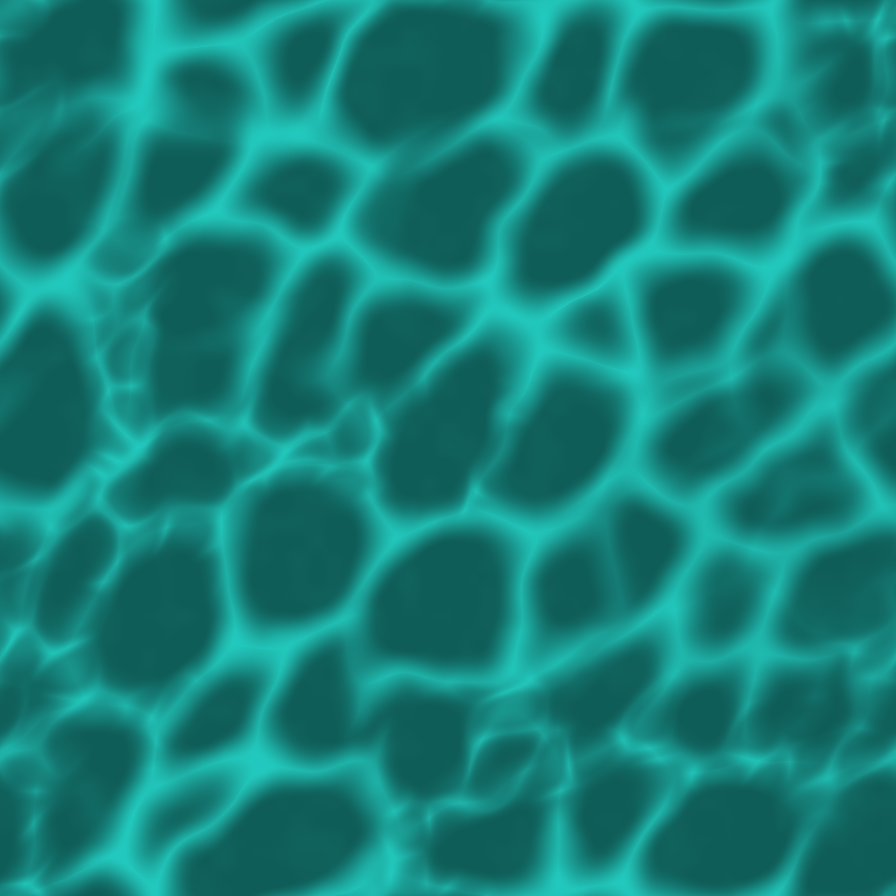
Write a Shadertoy shader that draws this pattern.

```glsl
// Soft teal cell tissue: dark rounded cells between bright walls, tiling seamlessly.

const vec3 CELL_COLOR = vec3(0.06, 0.365, 0.345);
const vec3 WALL_COLOR = vec3(0.135, 0.785, 0.74);
const int REACH = 2;            // neighbour search radius

// Wraps whole numbers; the half step guards against rounding in the division
vec2 wrapIndex(vec2 i, float count) {
    return floor(i - count * floor((i + 0.5) / count) + 0.5);
}

float hash(vec2 p, float seed) {
    return fract(sin(dot(p, vec2(127.1, 311.7)) + seed * 74.7) * 43758.5453);
}

// Value noise that wraps after one canvas
float wrappedNoise(vec2 uv, float repeats, float seed) {
    vec2 p = uv * repeats;
    vec2 i = floor(p);
    vec2 f = fract(p);
    f = f * f * (3.0 - 2.0 * f);
    vec2 a = wrapIndex(i, repeats);
    vec2 b = wrapIndex(i + 1.0, repeats);
    return mix(mix(hash(a, seed), hash(vec2(b.x, a.y), seed), f.x),
               mix(hash(vec2(a.x, b.y), seed), hash(b, seed), f.x), f.y);
}

// Stretches cells along the rising diagonal, keeping their area
vec2 toCellSpace(vec2 d) {
    vec2 along = vec2(0.7071);
    vec2 across = vec2(-0.7071, 0.7071);
    return vec2(dot(d, along) * 0.82, dot(d, across) * 1.22);
}

// Offset from p to a cell centre (xy) and the weight that sets cell size (z)
vec3 cellSite(vec2 p, vec2 id, float count, float seed) {
    vec2 key = wrapIndex(id, count);
    vec2 jitter = vec2(hash(key, seed), hash(key, seed + 1.0));
    float weight = 0.45 * hash(key, seed + 2.0);
    return vec3(toCellSpace(id + 0.08 + 0.84 * jitter - p), weight);
}

// Distance to the walls of a weighted Voronoi diagram, with rounded corners
float wallDistance(vec2 p, float count, float seed, float rounding) {
    vec2 base = floor(p);
    vec3 nearest = vec3(0.0);
    float best = 1e5;
    for (int y = -REACH; y <= REACH; y++)
    for (int x = -REACH; x <= REACH; x++) {
        vec3 site = cellSite(p, base + vec2(x, y), count, seed);
        float power = dot(site.xy, site.xy) - site.z;
        if (power < best) {
            best = power;
            nearest = site;
        }
    }
    float sum = 1e-9;
    for (int y = -REACH; y <= REACH; y++)
    for (int x = -REACH; x <= REACH; x++) {
        vec3 site = cellSite(p, base + vec2(x, y), count, seed);
        float gap = length(site.xy - nearest.xy);
        if (gap > 0.001) {
            float power = dot(site.xy, site.xy) - site.z;
            sum += exp(-(power - best) / (2.0 * gap * rounding));
        }
    }
    return -rounding * log(sum);
}

// Wall brightness: 1 on a wall, 0 inside a cell
float tissue(vec2 uv, float count, float seed) {
    float d = wallDistance(uv * count, count, seed, 0.11);
    return 1.0 - smoothstep(-0.09, 0.19, d);
}

void mainImage(out vec4 fragColor, in vec2 fragCoord) {
    vec2 uv = fragCoord / iResolution.xy;

    // Gentle wobble of the outlines
    vec2 wobble = vec2(wrappedNoise(uv, 20.0, 3.0), wrappedNoise(uv, 20.0, 4.0)) - 0.5;
    vec2 p = uv + 0.018 * wobble;

    // Two tissues fade into each other, leaving hazy overlaps
    float fade = smoothstep(0.32, 0.68, wrappedNoise(uv, 4.0, 9.0));
    float wall = mix(tissue(p, 7.0, 11.0), tissue(p, 7.0, 23.0), fade);

    // Patches of tiny, faint cells within the walls
    float patches = smoothstep(0.45, 0.75, wrappedNoise(uv, 6.0, 14.0));
    wall *= 1.0 - 0.5 * patches * (1.0 - tissue(p, 17.0, 31.0));

    // Faint clouds inside the cells and on the walls
    float cloud = wrappedNoise(uv, 20.0, 5.0) * 0.5 + wrappedNoise(uv, 48.0, 6.0) * 0.5;
    float tone = clamp(wall + 0.12 * (cloud - 0.5), 0.0, 1.0);

    fragColor = vec4(mix(CELL_COLOR, WALL_COLOR, tone), 1.0);
}
```
